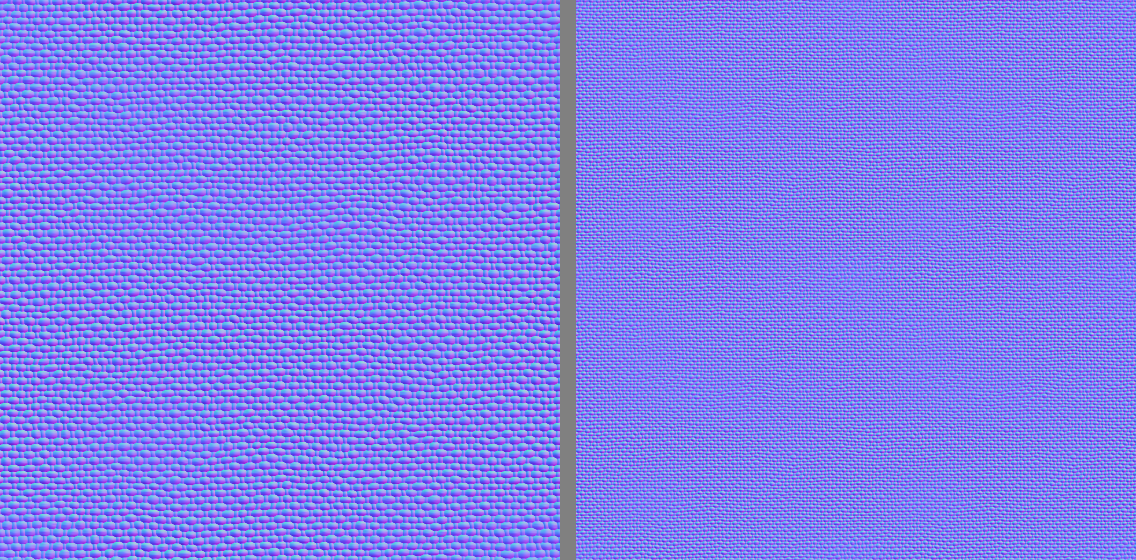
Left: one tile. Right: repeated 2 by 2.
Reproduce this texture map procedurally as a WebGL 1 fragment shader.

```glsl
precision highp float;
uniform vec2 u_resolution;

#define WARPS 76.0          // vertical threads, even
#define WEFTS 84.0          // horizontal threads, even
#define WEFT_ROUND 0.22     // crown height of a horizontal thread
#define WARP_ROUND 0.12     // crown height of a vertical thread
#define WARP_HALF 0.30      // half width of a vertical thread
#define WEFT_LIFT 0.04
#define WAVE 0.14           // over-under amplitude
#define WOBBLE 0.55         // thread drift, in threads
#define UNEVEN 0.10         // thickness variation along threads
#define FIBRE 0.035
#define BUMP 1.05

const float PI = 3.14159265;

float hash(vec2 p) {
  vec3 a = fract(vec3(p.xyx) * 0.1031);
  a += dot(a, a.yzx + 33.33);
  return fract((a.x + a.y) * a.z);
}

// Value noise from -0.5 to 0.5 that wraps after a whole period
float wrapNoise(vec2 p, vec2 period) {
  vec2 i = floor(p);
  vec2 f = p - i;
  f = f * f * (3.0 - 2.0 * f);
  vec2 a = mod(i, period);
  vec2 b = mod(i + 1.0, period);
  float low = mix(hash(a), hash(vec2(b.x, a.y)), f.x);
  float high = mix(hash(vec2(a.x, b.y)), hash(b), f.x);
  return mix(low, high, f.y) - 0.5;
}

float tileNoise(vec2 uv, vec2 cells) {
  return wrapNoise(uv * cells, cells);
}

float smoothMax(float a, float b, float k) {
  float h = max(k - abs(a - b), 0.0) / k;
  return max(a, b) + 0.25 * h * h * k;
}

// Thread coordinates with slow drift and small local shifts
vec2 threadSpace(vec2 uv) {
  vec2 drift = vec2(tileNoise(uv, vec2(9.0, 7.0)),
                    tileNoise(uv + 0.37, vec2(7.0, 11.0)));
  vec2 local = vec2(tileNoise(uv + 0.61, vec2(38.0, 42.0)),
                    tileNoise(uv + 0.19, vec2(30.0, 42.0)));
  return uv * vec2(WARPS, WEFTS) + WOBBLE * (drift + local * vec2(0.8, 0.5));
}

// Plain weave: the higher of the crossing threads is visible
float clothHeight(vec2 uv) {
  vec2 q = threadSpace(uv);

  float column = floor(q.x + 0.5);
  float across = (q.x - column) / WARP_HALF;
  float warpSlub = wrapNoise(vec2(column, q.y * 0.5), vec2(WARPS, WEFTS * 0.5));
  float height = WARP_ROUND * (1.0 - across * across)
               - WAVE * cos(PI * (q.y + column)) + UNEVEN * warpSlub;
  height += FIBRE * tileNoise(uv, vec2(304.0, 126.0));

  float strands = FIBRE * tileNoise(uv, vec2(114.0, 336.0));
  float baseRow = floor(q.y);
  for (int k = 0; k < 2; k++) {
    float row = baseRow + float(k);
    float offset = 2.0 * (q.y - row);
    float slub = wrapNoise(vec2(q.x * 0.5, row), vec2(WARPS * 0.5, WEFTS));
    float weft = WEFT_ROUND * (1.0 - offset * offset) + WEFT_LIFT
               + WAVE * cos(PI * (q.x + row)) + UNEVEN * slub + strands;
    height = smoothMax(height, weft, 0.04);
  }
  return height;
}

void main() {
  vec2 uv = gl_FragCoord.xy / u_resolution;

  // Central differences, scaled from canvas units to thread units
  vec2 e = vec2(0.0009, 0.0);
  vec2 slope = vec2(clothHeight(uv + e.xy) - clothHeight(uv - e.xy),
                    clothHeight(uv + e.yx) - clothHeight(uv - e.yx));
  slope /= 2.0 * e.x * WEFTS;

  // Softer and crisper patches across the cloth
  float relief = BUMP * (1.0 + 0.35 * tileNoise(uv, vec2(4.0, 5.0)));
  vec3 normal = normalize(vec3(-slope * relief, 1.0));
  gl_FragColor = vec4(normal * 0.5 + 0.5, 1.0);
}
```
